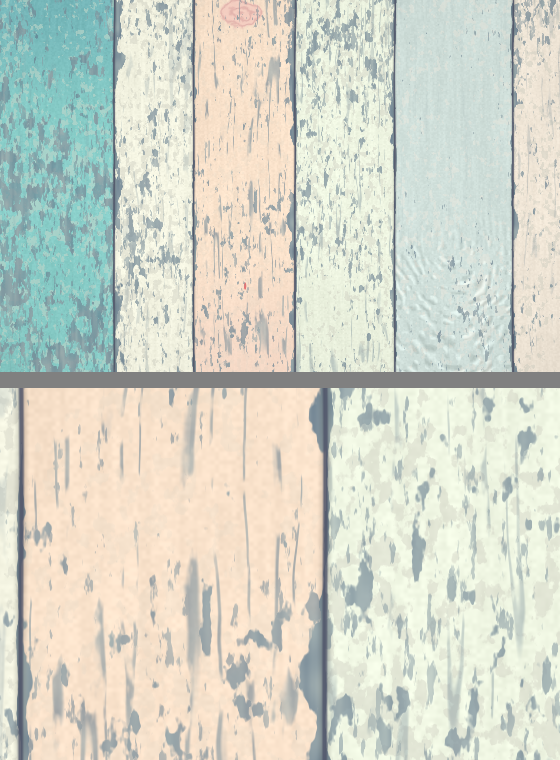
Top, the full canvas; bottom, a detail of the centre.
This texture is drawn by a WebGL 2 fragment shader. Its source:

```glsl
#version 300 es
precision highp float;
// Six upright painted planks, each with its own pastel coat, worn to blue-grey wood.
// Stretched noise is thresholded into chips, cracks, scuffs and ragged peeling edges;
// thin dark seams, a knot, curved grain and a soft vignette finish the surface.
uniform vec2 u_resolution;
out vec4 outColor;

float hash(vec2 p) {
  vec3 q = fract(vec3(p.xyx) * 0.1031);
  q += dot(q, q.yzx + 33.33);
  return fract((q.x + q.y) * q.z);
}

float noise(vec2 p) {
  vec2 i = floor(p), f = fract(p);
  f = f * f * (3.0 - 2.0 * f);
  return mix(mix(hash(i), hash(i + vec2(1, 0)), f.x),
             mix(hash(i + vec2(0, 1)), hash(i + vec2(1, 1)), f.x), f.y);
}

float fbm(vec2 p) {
  float sum = 0.0, gain = 0.533;
  for (int i = 0; i < 4; i++) {
    sum += gain * noise(p);
    p = p * 2.03 + 17.3;
    gain *= 0.5;
  }
  return sum;
}

// Ragged bare strip that breaks into islands away from a plank side
float peel(float dist, float width, float patches, float ragged) {
  float bare = ragged + 0.55 * (patches - dist / max(width, 0.001));
  return step(0.001, width) * smoothstep(0.62, 0.70, bare);
}

void main() {
  const float edges[7] = float[7](0.0, 0.204, 0.346, 0.527, 0.705, 0.916, 1.0);
  const vec3 paints[6] = vec3[6](
    vec3(0.53, 0.80, 0.78), vec3(0.95, 0.95, 0.88), vec3(0.965, 0.875, 0.785),
    vec3(0.925, 0.95, 0.875), vec3(0.815, 0.875, 0.855), vec3(0.95, 0.91, 0.85));
  // chip amount, left peel, right peel, crack amount
  const vec4 wears[6] = vec4[6](
    vec4(0.04, 0.0, 0.005, 0.2), vec4(-0.03, 0.034, 0.007, 0.4),
    vec4(-0.05, 0.010, 0.026, 1.0), vec4(0.0, 0.008, 0.018, 0.6),
    vec4(-0.08, 0.006, 0.012, 0.1), vec4(-0.02, 0.020, 0.0, 0.4));

  vec2 uv = gl_FragCoord.xy / u_resolution;
  float aspect = u_resolution.x / u_resolution.y;
  vec2 p = vec2(uv.x * aspect, uv.y);

  // Find the plank and the distances to its sides
  float x = uv.x + 0.002 * (noise(vec2(3.0, uv.y * 5.0)) - 0.5);
  int k = 0;
  for (int i = 1; i < 6; i++) if (x > edges[i]) k = i;
  float left = (x - edges[k]) * aspect, right = (edges[k + 1] - x) * aspect;
  float id = float(k);
  vec4 wear = wears[k];
  vec2 q = p + id * vec2(7.1, 3.7);

  // Paint coat with broad tone drift and fine brush streaks
  float broad = fbm(q * vec2(6.0, 4.0));
  float streak = noise(q * vec2(170.0, 14.0));
  vec3 color = paints[k];
  color += 0.06 * (broad - 0.5) + 0.03 * (streak - 0.5);
  color += 0.04 * (noise(q * 260.0) - 0.5);
  if (k == 0) color -= vec3(0.05, 0.06, 0.03) * smoothstep(0.65, 1.0, uv.y);
  if (k == 2) color = mix(color, vec3(0.96, 0.83, 0.77), 0.5 * smoothstep(0.4, 0.0, uv.y));

  // Pale scuffs: dense on the teal plank, bright on the blue, faint grey elsewhere
  float scuff = smoothstep(0.56, 0.66, fbm(q * vec2(95.0, 70.0)) + 0.4 * (broad - 0.5));
  vec3 scuffColor = k == 0 ? vec3(0.70, 0.83, 0.79) : k == 4 ? vec3(0.91, 0.90, 0.86)
                                                           : vec3(0.80, 0.80, 0.75);
  color = mix(color, scuffColor, scuff * (k == 0 ? 0.75 : k == 2 ? 0.15 : 0.45));

  // Curved grain low on the pale blue plank
  if (k == 4) {
    float ring = length((p - vec2(1.22, 0.36)) * vec2(1.0, 0.6));
    float wave = sin(ring * 300.0 + 18.0 * fbm(p * 9.0));
    float spots = smoothstep(0.45, 0.7, noise(p * vec2(60.0, 75.0)));
    color += 0.08 * wave * spots * smoothstep(0.5, 0.2, uv.y);
  }

  // Pink knot and a small red fleck on the peach plank
  if (k == 2) {
    float knot = length((p - vec2(0.648, 0.965)) / vec2(0.056, 0.042));
    knot += 0.7 * (fbm(p * 36.0) - 0.5);
    float rings = 0.5 + 0.5 * sin(knot * 17.0);
    color = mix(color, mix(vec3(0.96, 0.79, 0.75), vec3(0.87, 0.66, 0.65), rings * rings),
                0.75 * smoothstep(1.05, 0.8, knot));
    float fleck = length((p - vec2(0.659, 0.231)) / vec2(0.004, 0.011));
    color = mix(color, vec3(0.90, 0.45, 0.45), smoothstep(1.1, 0.6, fleck));
  }

  // Bare wood seen through chips, thin cracks and peeled sides
  float tone = noise(q * vec2(60.0, 40.0));
  vec3 wood = mix(vec3(0.36, 0.45, 0.53), vec3(0.63, 0.69, 0.69), 0.5 * streak + 0.5 * tone);
  float bias = wear.x + 0.45 * (broad - 0.5);
  if (k == 0) bias += 0.05 * smoothstep(0.4, 0.0, uv.y);
  float chips = smoothstep(0.67, 0.74, fbm(q * vec2(62.0, 31.0)) + bias);
  float ticks = smoothstep(0.66, 0.76, fbm(q * vec2(150.0, 45.0)) + bias);

  // Wandering hairline cracks, broken up along their length
  float bend = 0.035 * fbm(q * vec2(7.0, 4.0));
  float ridge = abs(noise(vec2((q.x + bend) * 75.0, q.y * 3.0)) - 0.5);
  float broken = smoothstep(0.47, 0.60, fbm(q * vec2(50.0, 19.0)));
  float cracks = smoothstep(0.10, 0.02, ridge) * broken * wear.w;

  // Peeling alternates along each side
  float patches = 0.5 + 0.5 * cos(15.5 * (uv.y - 0.9) + 2.0 * (id - 1.0));
  patches = mix(patches, noise(vec2(id * 5.0, uv.y * 14.0)), 0.35);
  float ragged = fbm(q * vec2(60.0, 26.0));
  float sides = max(peel(left, wear.y, patches, ragged), peel(right, wear.z, patches, ragged));
  float bare = max(max(chips * (0.65 + 0.35 * tone), ticks * 0.6), max(cracks * 0.65, sides));
  color = mix(color, wood, bare * 0.92);

  // Thin seams between planks, with a faint shaded rim
  float seam = min(k > 0 ? left : 1.0, k < 5 ? right : 1.0);
  color *= 1.0 - 0.14 * smoothstep(0.008, 0.001, seam);
  color = mix(color, vec3(0.31, 0.33, 0.41), 0.85 * smoothstep(0.0034, 0.0008, seam));

  // Gentle vignette
  vec2 c = uv - 0.5;
  color *= 1.02 - 0.10 * dot(c, c);
  outColor = vec4(clamp(color, 0.0, 1.0), 1.0);
}
```
